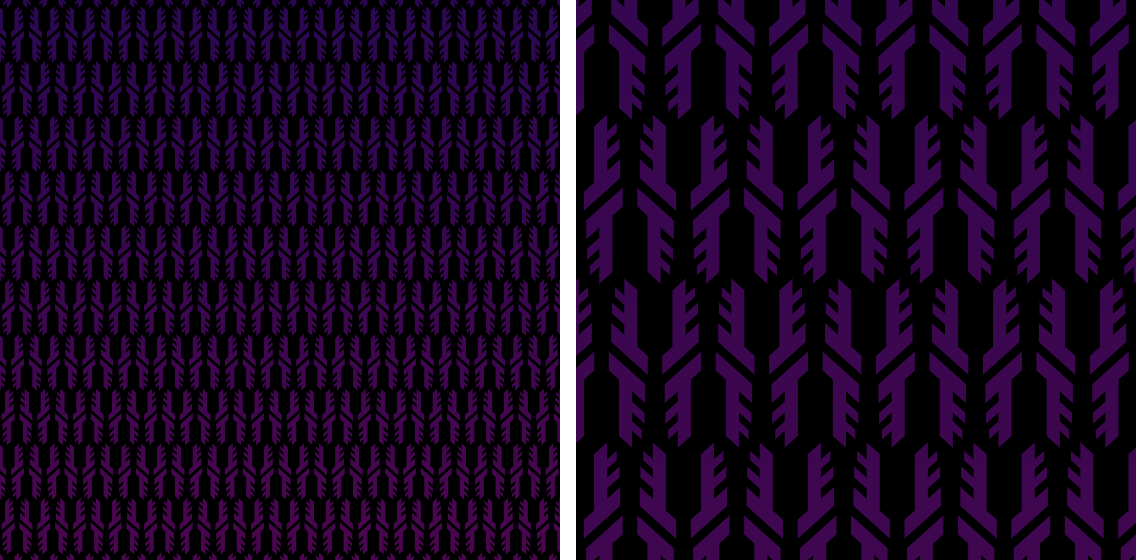
Left: the whole. Right: its middle third, enlarged.
Give the GLSL for this pattern, as a Shadertoy shader.

```glsl
// Rows of mirrored, interlocking branched arrows in dark violet on black.

// Lengths are in design units; the canvas is CANVAS units high.
const float CANVAS = 1152.0;
const vec2 CELL = vec2(73.3, 112.4);     // one repeat
const vec2 FIRST_APEX = vec2(54.5, 63.0); // first roof apex, from upper left
const float ROW_SHIFT = 19.5;            // sideways offset of every other row
const float CHANNEL = 16.0;              // apex-to-apex offset of the nested pair

const float SLOPE = 0.9;                 // steepness of the slanted bars
const vec2 ROOF_SPAN = vec2(5.0, 30.0);  // inner and outer end
const vec2 STEM_SPAN = vec2(12.0, 21.0);
const float ROOF_THICK = 13.0;
const float STEM_END = 51.6;
const vec2 UPPER_TWIG = vec2(20.0, 27.5);
const vec2 LOWER_TWIG = vec2(33.5, 40.0);
const float UPPER_TWIG_TIP = 29.5;
const float LOWER_TWIG_TIP = 27.5;

const vec3 BACKGROUND = vec3(0.0);
const vec3 TOP_COLOR = vec3(0.165, 0.030, 0.318);
const vec3 BOTTOM_COLOR = vec3(0.290, 0.025, 0.305);

// Signed distance to the strip between span.x and span.y.
float strip(float t, vec2 span) {
    return abs(t - 0.5 * (span.x + span.y)) - 0.5 * (span.y - span.x);
}

// Half of an arrow: slanted roof, upright stem and two twigs.
float branch(vec2 p) {
    float slant = p.y - SLOPE * (p.x - ROOF_SPAN.x);
    float toDistance = inversesqrt(1.0 + SLOPE * SLOPE);

    float roof = max(strip(p.x, ROOF_SPAN),
                     strip(slant, vec2(0.0, ROOF_THICK)) * toDistance);
    float stem = max(strip(p.x, STEM_SPAN),
                     strip(slant, vec2(0.5 * ROOF_THICK, STEM_END)) * toDistance);
    float upper = max(strip(p.x, vec2(STEM_SPAN.x + 3.0, UPPER_TWIG_TIP)),
                      strip(slant, UPPER_TWIG) * toDistance);
    float lower = max(strip(p.x, vec2(STEM_SPAN.x + 3.0, LOWER_TWIG_TIP)),
                      strip(slant, LOWER_TWIG) * toDistance);
    return min(min(roof, stem), min(upper, lower));
}

// One row: mirrored branches and their half-turned partners.
float arrowRow(vec2 p, float row) {
    p -= FIRST_APEX + vec2(-ROW_SHIFT * mod(row, 2.0), row * CELL.y);
    float halfWidth = 0.5 * CELL.x;
    p.x = abs(mod(p.x + halfWidth, CELL.x) - halfWidth);
    return min(branch(p), branch(vec2(halfWidth, CHANNEL) - p));
}

void mainImage(out vec4 fragColor, in vec2 fragCoord) {
    vec2 uv = fragCoord / iResolution.y;
    vec2 p = vec2(uv.x, 1.0 - uv.y) * CANVAS;

    // Neighbouring rows reach into each other.
    float row = floor((p.y - FIRST_APEX.y) / CELL.y + 0.5);
    float d = CANVAS;
    for (int i = -1; i <= 1; i++) {
        d = min(d, arrowRow(p, row + float(i)));
    }

    // Edge smoothing and vertical colour blend.
    float pixel = CANVAS / iResolution.y;
    float coverage = 1.0 - smoothstep(-0.6 * pixel, 0.6 * pixel, d);
    vec3 ink = mix(BOTTOM_COLOR, TOP_COLOR, uv.y);
    fragColor = vec4(mix(BACKGROUND, ink, coverage), 1.0);
}
```
